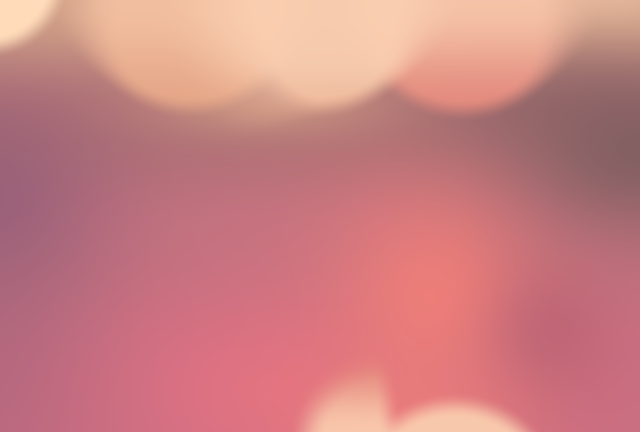
This background is drawn by a WebGL 1 fragment shader. Its source:

```glsl
precision highp float;
uniform vec2 u_resolution;

const float ASPECT = 1.48;

// Backdrop, from bottom to top
const vec3 ROSE = vec3(0.79, 0.43, 0.51);
const vec3 MAUVE = vec3(0.77, 0.45, 0.50);
const vec3 DUSK = vec3(0.69, 0.44, 0.46);
const vec3 TAN = vec3(0.82, 0.63, 0.53);

// Wide glows
const vec3 VIOLET = vec3(0.58, 0.37, 0.47);
const vec3 SLATE = vec3(0.50, 0.37, 0.38);
const vec3 CORAL = vec3(0.95, 0.50, 0.47);
const vec3 PLUM = vec3(0.72, 0.38, 0.45);
const vec3 PINK = vec3(0.90, 0.45, 0.51);
const vec3 SAND = vec3(0.80, 0.60, 0.51);

// Light discs
const vec3 CREAM = vec3(1.00, 0.86, 0.73);
const vec3 PEACH = vec3(0.98, 0.81, 0.69);
const vec3 APRICOT = vec3(0.91, 0.66, 0.53);
const vec3 SALMON = vec3(0.90, 0.54, 0.49);
const float EDGE_SOFT = 0.045;
const float TOP_SOFT = 0.15;

// Elliptical Gaussian falloff
float glow(vec2 p, vec2 center, vec2 radius) {
  vec2 d = (p - center) / radius;
  return exp(-dot(d, d));
}

// Filled circle with a blurred rim
float disc(vec2 p, vec2 center, float radius, float soft) {
  return 1.0 - smoothstep(-0.6 * soft, 0.6 * soft, length(p - center) - radius);
}

vec3 backdrop(vec2 p) {
  vec3 color = mix(ROSE, MAUVE, smoothstep(0.1, 0.5, p.y));
  color = mix(color, DUSK, smoothstep(0.46, 0.70, p.y));
  color = mix(color, TAN, smoothstep(0.72, 0.98, p.y));

  color = mix(color, VIOLET, 0.85 * glow(p, vec2(-0.04, 0.54), vec2(0.30, 0.25)));
  color = mix(color, VIOLET, 0.35 * glow(p, vec2(-0.05, 0.15), vec2(0.26, 0.35)));
  color = mix(color, PINK, 0.80 * glow(p, vec2(0.62, 0.10), vec2(0.32, 0.22)));
  color = mix(color, CORAL, 0.88 * glow(p, vec2(1.02, 0.32), vec2(0.25, 0.25)));
  color = mix(color, PLUM, 0.75 * glow(p, vec2(1.27, 0.22), vec2(0.15, 0.17)));
  color = mix(color, SLATE, 0.90 * glow(p, vec2(1.48, 0.65), vec2(0.29, 0.20)));
  color = mix(color, SLATE, 0.40 * glow(p, vec2(1.22, 0.77), vec2(0.30, 0.12)));
  color = mix(color, SAND, 0.75 * glow(p, vec2(0.62, 0.75), vec2(0.28, 0.07)));
  return mix(color, PEACH, 0.55 * glow(p, vec2(1.42, 1.04), vec2(0.16, 0.10)));
}

// Row of overlapping lights along the top
vec3 upperLights(vec3 color, vec2 p) {
  float rise = smoothstep(0.73, 1.0, p.y);
  float soft = mix(EDGE_SOFT, TOP_SOFT, smoothstep(0.78, 1.0, p.y));
  float leftBlur = mix(0.22, soft, smoothstep(0.52, 0.74, p.x));

  vec3 leftTint = mix(APRICOT, PEACH, 0.65 * rise);
  vec3 rightTint = mix(SALMON, PEACH, 0.85 * rise);
  vec3 middleTint = mix(mix(APRICOT, PEACH, 0.55), PEACH, smoothstep(0.74, 0.86, p.y));

  color = mix(color, leftTint, 0.92 * disc(p, vec2(0.44, 1.00), 0.25, soft));
  color = mix(color, rightTint, 0.95 * disc(p, vec2(1.072, 0.99), 0.247, soft));
  color = mix(color, middleTint, 0.92 * disc(p, vec2(0.735, 1.00), 0.25, leftBlur));
  return mix(color, CREAM, disc(p, vec2(-0.03, 1.06), 0.17, EDGE_SOFT));
}

// Clipped light and low dome along the bottom
vec3 lowerLights(vec3 color, vec2 p) {
  color = mix(color, CORAL, 0.65 * glow(p, vec2(0.96, 0.0), vec2(0.28, 0.17)));

  float cut = 1.0 - smoothstep(0.865, 0.925, p.x + 0.12 * (p.y - 0.08));
  float petal = disc(p, vec2(0.898, -0.033), 0.19, 0.075) * cut;
  vec3 petalTint = mix(PEACH, SALMON, smoothstep(0.0, 0.17, p.y));
  color = mix(color, petalTint, 0.90 * petal);

  float dome = disc(p, vec2(1.052, -0.172), 0.235, 0.05);
  return mix(color, PEACH, 0.92 * dome);
}

void main() {
  vec2 p = gl_FragCoord.xy / u_resolution * vec2(ASPECT, 1.0);
  vec3 color = backdrop(p);
  color = upperLights(color, p);
  color = lowerLights(color, p);
  gl_FragColor = vec4(color, 1.0);
}
```
